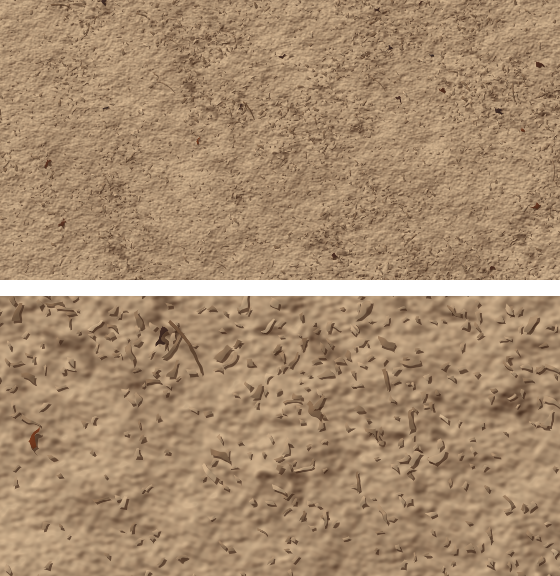
Top: the whole. Bottom: its middle third, enlarged.
Reproduce this texture procedurally as a WebGL 1 fragment shader.

```glsl
precision highp float;
uniform vec2 u_resolution;

const vec3 SHADE = vec3(0.25, 0.155, 0.10);
const vec3 SOIL = vec3(0.70, 0.588, 0.465);
const vec3 STRAW = vec3(0.76, 0.65, 0.52);
const vec3 BARK = vec3(0.41, 0.30, 0.21);
const vec3 RUST = vec3(0.42, 0.21, 0.11);
const vec3 CHAR = vec3(0.20, 0.15, 0.14);
const vec2 TO_LIGHT = vec2(-0.6, 0.8);

vec3 hash3(vec2 cell) {
  vec3 q = fract(cell.xyx * vec3(0.1031, 0.1030, 0.0973));
  q += dot(q, q.yxz + 33.33);
  return fract((q.xxy + q.yzz) * q.zyx);
}

float noise(vec2 p) {
  vec2 i = floor(p), f = fract(p);
  f = f * f * (3.0 - 2.0 * f);
  float low = mix(hash3(i).x, hash3(i + vec2(1.0, 0.0)).x, f.x);
  float high = mix(hash3(i + vec2(0.0, 1.0)).x, hash3(i + 1.0).x, f.x);
  return mix(low, high, f.y);
}

mat2 rotation(float angle) {
  float c = cos(angle), s = sin(angle);
  return mat2(c, s, -s, c);
}

// Rough ground height, squeezed vertically by the viewing angle
float height(vec2 p) {
  vec2 q = p * vec2(8.0, 10.0);
  float sum = 0.0, weight = 0.9;
  for (int i = 0; i < 5; i++) {
    sum += weight * noise(q);
    q = rotation(0.9) * q * 2.03 + 17.3;
    weight *= 0.71;
  }
  return sum;
}

// Patches where loose litter gathers
float litter(vec2 p) {
  float n = 0.6 * noise(p * 5.0 + 3.7) + 0.4 * noise(p * 13.0 + 41.0);
  return smoothstep(0.45, 0.75, n);
}

// Signed distance to a bent splinter with one slanted end
float splinter(vec2 p, vec2 size, float bend) {
  float along = p.x / size.x;
  p.y += bend * size.x * along * along;
  float halfWidth = size.y * (1.0 - 0.35 * clamp(along, -1.0, 1.0));
  return max(abs(p.x + 0.4 * p.y) - size.x, abs(p.y) - halfWidth);
}

float cover(float d, float pixel) {
  return 1.0 - smoothstep(-0.6 * pixel, 0.6 * pixel, d);
}

// Lays one layer of randomly turned pieces with cast shadows over the ground
vec3 scatter(vec3 ground, vec2 p, float cells, float density, vec2 size,
             float bend, vec3 dark, vec3 light, float pixel, float seed) {
  vec2 home = floor(p * cells);
  for (int y = -1; y <= 1; y++) {
    for (int x = -1; x <= 1; x++) {
      vec2 cell = home + vec2(float(x), float(y));
      vec3 place = hash3(cell + seed);
      vec3 look = hash3(cell + seed + 57.0);
      vec2 center = (cell + place.xy) / cells;
      float present = step(place.z, density * (0.25 + 1.1 * litter(center)));
      vec2 pieceSize = size * (0.5 + 0.8 * look.xy);
      mat2 turn = rotation(6.2832 * look.z);
      float curve = bend * (look.x - 0.5);
      vec2 local = p - center;
      vec2 drop = TO_LIGHT * (0.5 * pieceSize.y + 0.0024);
      float shadow = cover(splinter(turn * (local + drop), pieceSize, curve), pixel);
      float body = cover(splinter(turn * local, pieceSize, curve), pixel);
      float facing = clamp(dot(local, TO_LIGHT) / pieceSize.y, -1.0, 1.0);
      vec3 tint = mix(dark, light, fract(look.y * 7.3 + look.z)) * (1.0 + 0.1 * facing);
      ground = mix(ground, SHADE, 0.7 * shadow * present);
      ground = mix(ground, tint, body * present);
    }
  }
  return ground;
}

void main() {
  vec2 p = gl_FragCoord.xy / u_resolution.y;
  float pixel = 1.0 / u_resolution.y;

  // Sunlit relief with broad tonal drift and pits
  float slope = height(p) - height(p + TO_LIGHT * 0.004);
  slope *= slope < 0.0 ? 2.2 : 1.5;
  float drift = 0.16 * (noise(p * 3.0 + 9.0) - 0.5) + 0.16 * (noise(p * 19.0) - 0.5);
  float pits = smoothstep(0.6, 0.9, noise(p * vec2(48.0, 64.0) + 5.0)) * litter(p);
  float tone = 0.94 + slope + drift - 0.45 * pits;
  vec3 color = mix(SHADE, SOIL, clamp(tone, 0.05, 1.2));

  // Crumbs, chips, twigs and dead leaf scraps with ragged outlines
  vec2 fray = vec2(noise(p * 110.0 + 7.0), noise(p * 110.0 + 71.0)) - 0.5;
  vec2 ragged = p + 0.005 * fray;
  color = scatter(color, ragged, 68.0, 0.4, vec2(0.0042, 0.0022), 0.0,
                  mix(BARK, SOIL, 0.45), SOIL, pixel, 11.0);
  color = scatter(color, ragged, 30.0, 0.42, vec2(0.0095, 0.0028), 0.3,
                  mix(BARK, SOIL, 0.25), STRAW, pixel, 131.0);
  color = scatter(color, p + 0.002 * fray, 8.0, 0.3, vec2(0.03, 0.0014), 0.4,
                  BARK, mix(BARK, STRAW, 0.7), pixel, 263.0);
  color = scatter(color, p + 0.012 * fray, 7.0, 0.3, vec2(0.012, 0.0052), 0.5,
                  CHAR, RUST, pixel, 397.0);

  // Fine dust over everything
  float dust = noise(p * 170.0 + 23.0) - 0.5;
  gl_FragColor = vec4(color * (1.0 + 0.12 * dust), 1.0);
}
```
